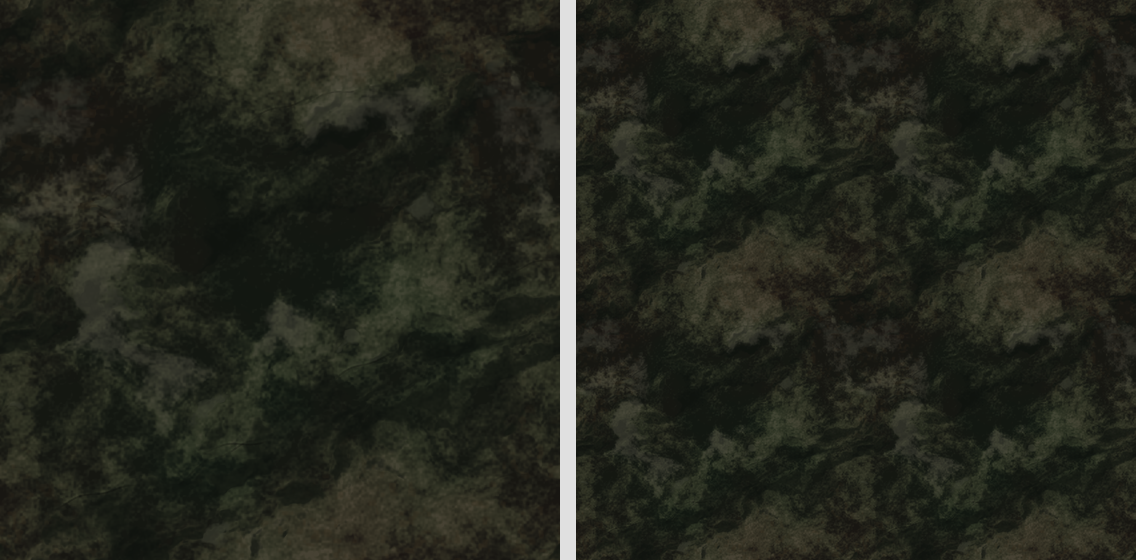
Left: one tile. Right: repeated 2 by 2.
A Shadertoy shader for this texture:

```glsl
// Dark, damp olive plaster wall with ragged stains, pale chips and faint scratches; tiles seamlessly.

const vec3 RAMP[6] = vec3[6](
    vec3(0.085, 0.087, 0.068), vec3(0.112, 0.117, 0.089), vec3(0.148, 0.151, 0.110),
    vec3(0.180, 0.187, 0.133), vec3(0.219, 0.221, 0.161), vec3(0.270, 0.262, 0.202));
const vec3 STAIN_COLOR = vec3(0.052, 0.068, 0.052);
const vec3 PALE_COLOR = vec3(0.335, 0.322, 0.275);
const vec3 CHIP_COLOR = vec3(0.290, 0.300, 0.235);
const vec3 RUST_COLOR = vec3(0.235, 0.180, 0.110);

float hash(vec2 p, float seed) {
    return fract(sin(dot(p, vec2(12.9898, 78.233)) + seed * 3.713) * 43758.5453);
}

// Value noise that wraps after a whole number of cells.
float noise(vec2 uv, vec2 period, float seed) {
    vec2 p = uv * period;
    vec2 cell = floor(p);
    vec2 f = p - cell;
    f = f * f * f * (f * (f * 6.0 - 15.0) + 10.0);
    vec2 lo = mod(cell, period);
    vec2 hi = mod(cell + 1.0, period);
    float bottom = mix(hash(lo, seed), hash(vec2(hi.x, lo.y), seed), f.x);
    float top = mix(hash(vec2(lo.x, hi.y), seed), hash(hi, seed), f.x);
    return mix(bottom, top, f.y);
}

float fbm(vec2 uv, vec2 period, int octaves, float gain, float seed) {
    float sum = 0.0, total = 0.0, weight = 1.0;
    for (int i = 0; i < octaves; i++) {
        sum += weight * noise(uv, period, seed + float(i) * 7.0);
        total += weight;
        weight *= gain;
        period *= 2.0;
    }
    return sum / total;
}

// Colour ramp from damp black (0) to dry plaster (5).
vec3 wallColor(float tone) {
    tone = clamp(tone, 0.0, 4.999);
    int i = int(tone);
    return mix(RAMP[i], RAMP[i + 1], fract(tone));
}

// Coverage of small ragged chips, scattered over a wrapping grid.
float chips(vec2 uv, float cells, float chance, float ragged, float seed) {
    vec2 p = uv * cells;
    float cover = 0.0;
    for (int y = -1; y <= 1; y++)
    for (int x = -1; x <= 1; x++) {
        vec2 cell = floor(p) + vec2(x, y);
        vec2 id = mod(cell, cells);
        vec2 center = cell + vec2(hash(id, seed), hash(id, seed + 1.0));
        float radius = mix(0.07, 0.20, hash(id, seed + 2.0));
        vec2 d = p - center;
        float dist = length(vec2(d.x - 0.5 * d.y, d.y * 1.2)) / radius + ragged * 2.4;
        float present = step(hash(id, seed + 3.0), chance);
        cover = max(cover, present * (1.0 - smoothstep(0.45, 1.15, dist)));
    }
    return cover;
}

// Signed scratches: dark groove with a paler lip above it.
float scratches(vec2 uv, int count, float seed) {
    float sum = 0.0;
    for (int i = 0; i < count; i++) {
        vec2 id = vec2(float(i), 5.0);
        vec2 center = vec2(hash(id, seed), hash(id, seed + 1.0));
        float angle = mix(0.1, 0.8, hash(id, seed + 2.0));
        float halfLength = mix(0.05, 0.13, hash(id, seed + 3.0));
        vec2 d = fract(uv - center + 0.5) - 0.5;
        d = vec2(d.x * cos(angle) + d.y * sin(angle), d.y * cos(angle) - d.x * sin(angle));
        d.y += 1.2 * d.x * d.x + 0.003 * sin(d.x * 70.0);
        float fade = 1.0 - smoothstep(0.3, 1.0, abs(d.x) / halfLength);
        float groove = 1.0 - smoothstep(0.0005, 0.0028, abs(d.y));
        float lip = 1.0 - smoothstep(0.0005, 0.0035, abs(d.y - 0.003));
        sum += fade * (0.5 * lip - groove);
    }
    return sum;
}

void mainImage(out vec4 fragColor, in vec2 fragCoord) {
    vec2 uv = fragCoord / iResolution.xy;

    // Warped domains; the whole-number shear keeps the slanted streaks tiling.
    vec2 warp = vec2(fbm(uv, vec2(6.0), 4, 0.6, 11.0), fbm(uv, vec2(6.0), 4, 0.6, 53.0)) - 0.5;
    vec2 bent = uv + 0.14 * warp;
    vec2 slant = vec2(2.0 * bent.x + bent.y, bent.x - 2.0 * bent.y);

    // Layers from large patches down to grain.
    float patches = fbm(bent, vec2(4.0), 5, 0.55, 2.0) - 0.5;
    float speckle = fbm(uv + 0.03 * warp, vec2(24.0), 4, 0.8, 31.0) - 0.5;
    float streaks = fbm(slant, vec2(3.0, 9.0), 4, 0.65, 67.0) - 0.5;
    float grain = noise(uv, vec2(210.0), 83.0) - 0.5;
    float relief = noise(uv, vec2(130.0), 97.0) - noise(uv + vec2(-0.002, 0.003), vec2(130.0), 97.0);
    float ragged = smoothstep(-0.06, 0.06, patches + 0.5 * speckle) - 0.5;

    float tone = 2.1 + 7.5 * patches + 1.1 * ragged + 4.5 * speckle + 2.6 * streaks;
    tone += 1.2 * grain + 1.1 * relief;
    vec3 color = wallColor(tone);

    // Slow drift between mossy green and earthy brown, with rusty flecks.
    float moss = fbm(bent, vec2(3.0), 4, 0.55, 109.0) - 0.5;
    color += moss * vec3(-0.055, 0.012, -0.005);
    float rust = smoothstep(0.60, 0.80, fbm(uv, vec2(60.0), 2, 0.8, 127.0));
    color = mix(color, RUST_COLOR, 0.22 * rust * smoothstep(0.12, -0.08, moss));

    // Streaky wet stains, dry pale bloom and chips.
    float wet = fbm(slant, vec2(2.0, 5.0), 4, 0.6, 139.0) + 0.35 * speckle;
    color = mix(color, STAIN_COLOR, 0.7 * smoothstep(0.64, 0.76, wet));
    float bloom = fbm(bent, vec2(5.0), 4, 0.5, 151.0) + 0.4 * speckle;
    color = mix(color, PALE_COLOR, 0.38 * smoothstep(0.64, 0.84, bloom));
    color = mix(color, CHIP_COLOR, 0.45 * chips(bent, 7.0, 0.2, speckle, 163.0));

    color *= 1.0 + 0.22 * scratches(uv, 9, 179.0) * smoothstep(-0.15, 0.1, speckle);
    fragColor = vec4(clamp(color, 0.0, 1.0), 1.0);
}
```
